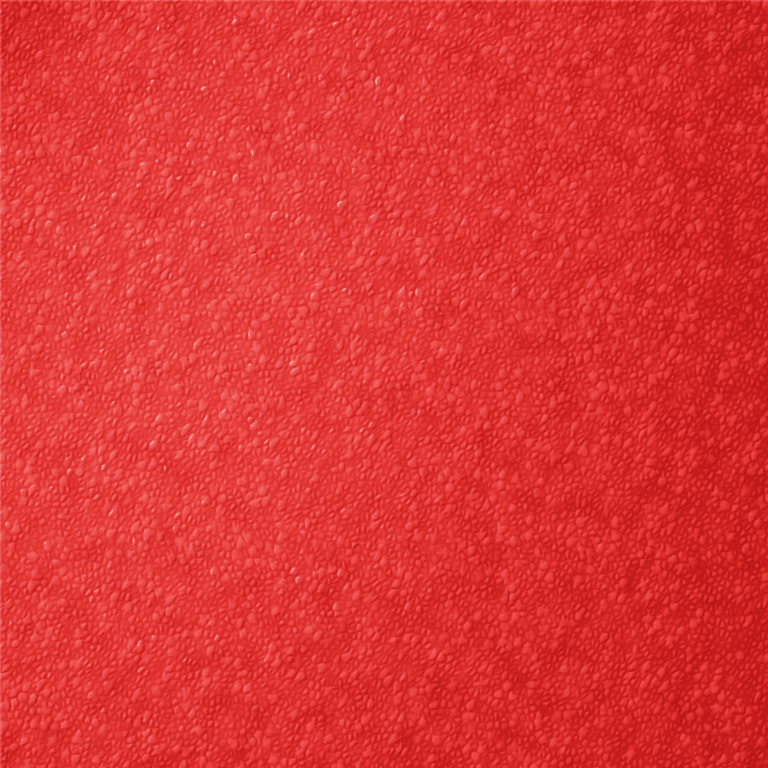
Reproduce this texture procedurally as a three.js fragment shader.

```glsl
// Red pebbled leather: small rounded grains lit from the upper left, with sparse glints.
varying vec2 vUv;

const vec2 LIGHT_DIR = vec2(-0.80, 0.60);
const vec2 GRAIN_DIR = vec2(0.50, 0.866);

vec2 hash2(vec2 p) {
  vec2 k = vec2(dot(p, vec2(127.1, 311.7)), dot(p, vec2(269.5, 183.3)));
  return fract(sin(k) * 43758.5453);
}

// Cellular noise: nearest distance, gap to the second nearest, random value per cell.
vec3 cellular(vec2 p) {
  vec2 cell = floor(p);
  vec2 local = fract(p);
  float nearest = 8.0;
  float second = 8.0;
  float id = 0.0;
  for (int j = -1; j <= 1; j++) {
    for (int i = -1; i <= 1; i++) {
      vec2 offset = vec2(float(i), float(j));
      vec2 rnd = hash2(cell + offset);
      float d = length(offset + 0.08 + 0.84 * rnd - local);
      if (d < nearest) {
        second = nearest;
        nearest = d;
        id = hash2(cell + offset + 57.0).x;
      } else {
        second = min(second, d);
      }
    }
  }
  return vec3(nearest, second - nearest, id);
}

// Layered sines bend the grain; the stretch follows one diagonal.
vec2 grainSpace(vec2 uv) {
  vec2 bend = sin(uv.yx * vec2(23.0, 19.0)) + 0.5 * sin(uv.yx * vec2(61.0, 53.0) + 1.7);
  vec2 p = uv + 0.004 * bend;
  vec2 across = vec2(GRAIN_DIR.y, -GRAIN_DIR.x);
  return vec2(dot(p, across) * 1.12, dot(p, GRAIN_DIR) * 0.86);
}

// Scattered round pebbles over a bed of fine grains: x is height, y a random value.
vec2 leather(vec2 uv) {
  vec2 p = grainSpace(uv);
  vec3 coarse = cellular(p * 64.0 + 11.0);
  vec3 fine = cellular(p * 114.0 + 43.0);
  float grain = smoothstep(0.0, 0.8, fine.y) * mix(0.3, 0.85, fine.z);
  float dome = smoothstep(0.56, 0.08, coarse.x) * smoothstep(0.0, 0.3, coarse.y);
  float pebble = dome * smoothstep(0.3, 0.95, coarse.z);
  return vec2(mix(grain, 1.0, pebble), fract(coarse.z * 7.0 + fine.z * 3.0));
}

// Broad soft light on the left, leaning to the upper right.
float sheenAt(vec2 uv) {
  vec2 q = uv - vec2(0.23, 0.58);
  q.x -= 0.22 * q.y;
  q /= vec2(0.50, 0.66);
  return exp(-dot(q, q));
}

// Uneven patches a few grains wide.
float clumps(vec2 uv) {
  vec2 p = grainSpace(uv);
  return 0.8 - cellular(p * 34.0 + 5.0).x - cellular(p * 21.0 + 71.0).x;
}

// Red ramp: dark crimson to coral, driven by its green level.
vec3 redRamp(float level) {
  float red = 0.95 - 0.15 * exp((0.13 - level) / 0.10);
  return vec3(red, level, level * 0.99);
}

void main() {
  // Slope toward the light from two height samples
  vec2 reach = LIGHT_DIR * 0.0016;
  vec2 behind = leather(vUv - reach);
  vec2 ahead = leather(vUv + reach);
  float slope = behind.x - ahead.x;
  float height = 0.5 * (behind.x + ahead.x);

  // Overall light, darker at the right and in the upper left corner
  float sheen = sheenAt(vUv);
  float level = 0.144 + 0.122 * sheen + 0.055 * clumps(vUv);
  level -= 0.022 * smoothstep(0.78, 1.0, vUv.x);
  level -= 0.04 * smoothstep(0.16, 0.0, length(vUv - vec2(0.0, 1.0)));

  // Grain relief with softened shadows, and shaded creases
  float relief = max(slope, 0.0) + 0.7 * min(slope, 0.0);
  level += relief * mix(0.15, 0.21, sheen);
  level += (height - 0.32) * 0.10;

  // Rare bright glints in the lit area
  float chosen = smoothstep(0.76, 0.92, behind.y);
  float glint = smoothstep(0.38, 0.78, slope) * chosen * smoothstep(0.25, 0.9, sheen);
  level += 0.28 * glint;

  // Thin pale line on the left and top borders
  float border = min(vUv.x, 1.0 - vUv.y);
  level += 0.14 * smoothstep(0.003, 0.0, border);

  // Lift the deepest shadows gently
  level = mix(level, 0.13, 0.45 * smoothstep(0.15, 0.07, level));
  gl_FragColor = vec4(redRamp(clamp(level, 0.08, 0.85)), 1.0);
}
```
